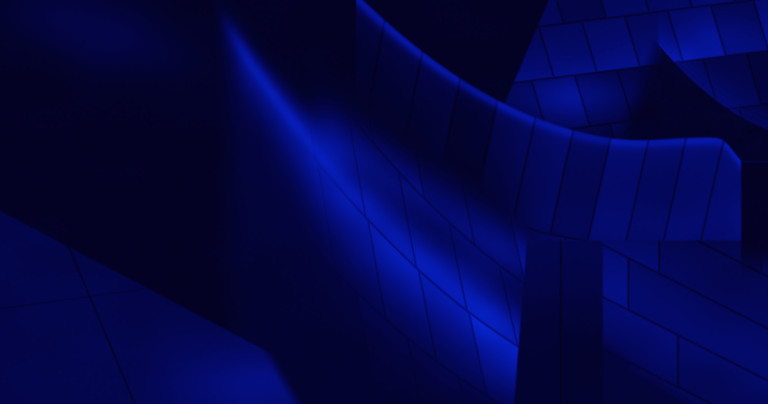
Write a WebGL 2 fragment shader that draws this background.

```glsl
#version 300 es
precision highp float;
// Dark blue architectural metal: curved ridges, panelled walls and a floor.
// Each surface is a scalar light level, bounded by lines and parabolas;
// staggered panel seams add detail, and a ramp turns light into blue.
uniform vec2 u_resolution;
out vec4 fragColor;

const vec2 SPAN = vec2(1.896, 1.0);   // canvas extent in scene units
const float EDGE = 0.004;             // softness of crisp edges
const float SHADOW = 0.145;           // light in unlit areas
const float FLOOR_LIGHT = 0.30;
const float RIDGE_LIGHT = 0.43;
const float WALL_LIGHT = 0.32;
const float PANEL_TINT = 0.32;        // brightness variation of panels
const float SEAM_DEPTH = 0.38;
const float GRAIN = 0.012;

float hash(vec2 c) {
  return fract(sin(dot(c, vec2(127.1, 311.7))) * 43758.5453);
}

float noise(vec2 p) {
  vec2 i = floor(p), f = fract(p);
  f = f * f * (3.0 - 2.0 * f);
  return mix(mix(hash(i), hash(i + vec2(1, 0)), f.x),
             mix(hash(i + vec2(0, 1)), hash(i + vec2(1, 1)), f.x), f.y);
}

float bell(float d, float width) { return exp(-d * d / (width * width)); }

float blob(vec2 p, vec2 center, vec2 size) {
  vec2 q = (p - center) / size;
  return exp(-dot(q, q));
}

// Signed distance to the line through a and b, positive on its left
float side(vec2 p, vec2 a, vec2 b) {
  vec2 n = normalize(b - a);
  return dot(p - a, vec2(-n.y, n.x));
}

float fill(float d) { return smoothstep(-EDGE, EDGE, d); }

float seam(float d) { return 1.0 - SEAM_DEPTH * bell(d, 0.003); }

// Light factor of staggered rectangular panels
float panels(vec2 q, vec2 size) {
  float row = floor(q.y / size.y);
  q.x += size.x * hash(vec2(row, 4.0));
  vec2 cell = floor(q / size);
  vec2 gap = (0.5 - abs(fract(q / size) - 0.5)) * size;
  float tint = 1.0 + PANEL_TINT * (hash(cell) - 0.5);
  return tint * seam(min(gap.x, gap.y));
}

float floorLight(vec2 p) {
  float light = FLOOR_LIGHT - 0.04 * p.y + 0.2 * blob(p, vec2(0.63, 0.03), vec2(0.2, 0.11));
  light *= seam(side(p, vec2(0.172, 0.384), vec2(0.333, 0.0)));
  return light * mix(1.0, seam(side(p, vec2(0, 0.236), vec2(0.25, 0.27))), 0.5);
}

// Two sweeping folds in the middle, with a panelled apron below
float foldLight(vec2 p) {
  float t = p.x - 0.562;
  float d = (p.y - 0.933 + 1.5 * t - 0.6 * t * t) / length(vec2(1.0, 1.5 - 1.2 * t));
  float start = smoothstep(-0.04, 0.05, t);
  float width = d > 0.0 ? mix(0.018, 0.07, smoothstep(0.0, 0.45, t))
                        : mix(0.05, 0.12, smoothstep(0.0, 0.4, t));
  float light = start * bell(d, width) * RIDGE_LIGHT * mix(0.6, 1.0, smoothstep(0.0, 0.3, t));
  light += 0.12 * start * bell(d + 0.005, 0.015) * (1.0 - smoothstep(0.1, 0.4, t));
  light += 0.13 * start * smoothstep(0.06, -0.03, d) * exp(min(d, 0.0) * 3.0);
  float upper = (p.y - 0.709 + 0.66 * (p.x - 0.776)) * 0.835;
  light += 0.29 * bell(upper + 0.015, upper > -0.015 ? 0.065 : 0.045)
         * smoothstep(0.74, 0.84, p.x);
  light += 0.16 * blob(p, vec2(1.19, 0.32), vec2(0.12, 0.12));
  float tiles = panels(vec2(p.x + 0.32 * d, d + 0.3), vec2(0.125, 0.14));
  return light * mix(1.0, tiles, smoothstep(0.15, 0.4, t));
}

// Curved wall hanging below the long ridge; d is distance above the ridge
float wallLight(vec2 p, float d) {
  float body = smoothstep(1.17, 1.42, p.x);
  float light = SHADOW + 0.17 * exp(d / 0.055);
  light += body * (WALL_LIGHT - SHADOW - 0.04 + 0.1 * bell(p.y - 0.43, 0.07));
  light += 0.05 * smoothstep(0.95, 1.2, p.x) * bell(d + 0.12, 0.1);
  light *= panels(vec2(p.x - 0.22 * d, d + 0.6), vec2(0.093, 0.34));
  return light + 0.3 * bell(d + 0.009, 0.013) * mix(1.0, 0.55, body);
}

// Layered facade behind the ridge, cut by a dark wedge under an arc
float facadeLight(vec2 p) {
  float ledge = side(p, vec2(1.23, 0.79), vec2(1.626, 0.84));
  float upper = 0.31 + 0.19 * exp(-max(ledge, 0.0) / 0.075);
  upper += 0.13 * blob(p, vec2(1.78, 0.9), vec2(0.14, 0.07));
  float lower = 0.25 + 0.25 * blob(p, vec2(1.42, 0.76), vec2(0.16, 0.06));
  float light = mix(lower, upper, fill(ledge));
  light *= panels(vec2(p.x + 0.3 * p.y, ledge), vec2(0.11, 0.13));
  float u = p.x - 1.626;
  float arc = p.y - 0.889 + 1.18 * u - 1.48 * u * u;
  light += 0.13 * fill(u) * bell(arc, 0.06) * (0.9 + 0.1 * sin(arc * 400.0));
  float wedge = fill(-arc) * smoothstep(-0.03, 0.03, side(p, vec2(1.626, 0.889), vec2(1.54, 0.675)));
  return mix(light, SHADOW + 0.03 * noise(p * 40.0), wedge);
}

// Shaded bay and sloping panels at the lower right
float slopeLight(vec2 p) {
  float bay = (0.19 + 0.12 * smoothstep(0.1, 0.42, p.y)) * seam(p.x - 1.385);
  float drop = side(p, vec2(1.488, 0.405), vec2(1.892, 0.2));
  float light = 0.33 + 0.14 * bell(drop + 0.1, 0.12);
  light *= panels(vec2(p.x, drop + 0.7), vec2(0.42, 0.115));
  light = mix(light, 0.22, smoothstep(-0.02, 0.04, -side(p, vec2(1.488, 0.16), vec2(1.73, 0.0))));
  return mix(bay, light, fill(p.x - 1.488));
}

void main() {
  vec2 p = gl_FragCoord.xy / u_resolution * SPAN;
  // Left background and floor
  float light = SHADOW + 0.14 * blob(p + vec2(0, 0.3 * (p.x - 0.22)), vec2(0.22, 0.93), vec2(0.22, 0.09));
  float ground = fill(-side(p, vec2(0, 0.478), vec2(0.505, 0.212)));
  ground *= 1.0 - smoothstep(-0.01, 0.025, side(p, vec2(0.66, 0.113), vec2(0.727, 0.0)));
  light = mix(light + foldLight(p), floorLight(p), ground);
  // Long ridge with its wall and the facade above
  float reach = max(1.62 - p.x, 0.0);
  float corner = smoothstep(1.75, 1.84, p.x);
  float ridge = 0.65 + 0.67 * reach * reach + 0.01 * smoothstep(1.5, 1.75, p.x) - 0.06 * corner * corner;
  float d = (p.y - ridge) / length(vec2(1.0, 1.34 * reach));
  light = max(light, wallLight(p, d) * step(0.88, p.x));
  float facade = fill(side(p, vec2(1.27, 0.8), vec2(1.355, 1.0)) * -1.0);
  float above = mix(SHADOW, facadeLight(p), facade);
  light = mix(light, above, fill(d) * smoothstep(0.86, 0.9, p.x));
  // Lower right and the gap beyond the wall
  float below = fill(0.405 - p.y) * fill(p.x - 1.285 - 0.08 * (p.y - 0.2));
  light = mix(light, slopeLight(p), below);
  float gap = fill(p.x - 1.83) * fill(-d) * smoothstep(0.3, 0.4, p.y);
  light = mix(light, SHADOW, gap);
  // Surface wear, then the blue ramp
  light *= 0.94 + 0.12 * noise(p * vec2(9.0, 14.0));
  light += GRAIN * (noise(p * 180.0) - 0.5);
  fragColor = vec4(0.008 + 0.022 * light, 0.21 * light * light + 0.004, light, 1.0);
}
```
